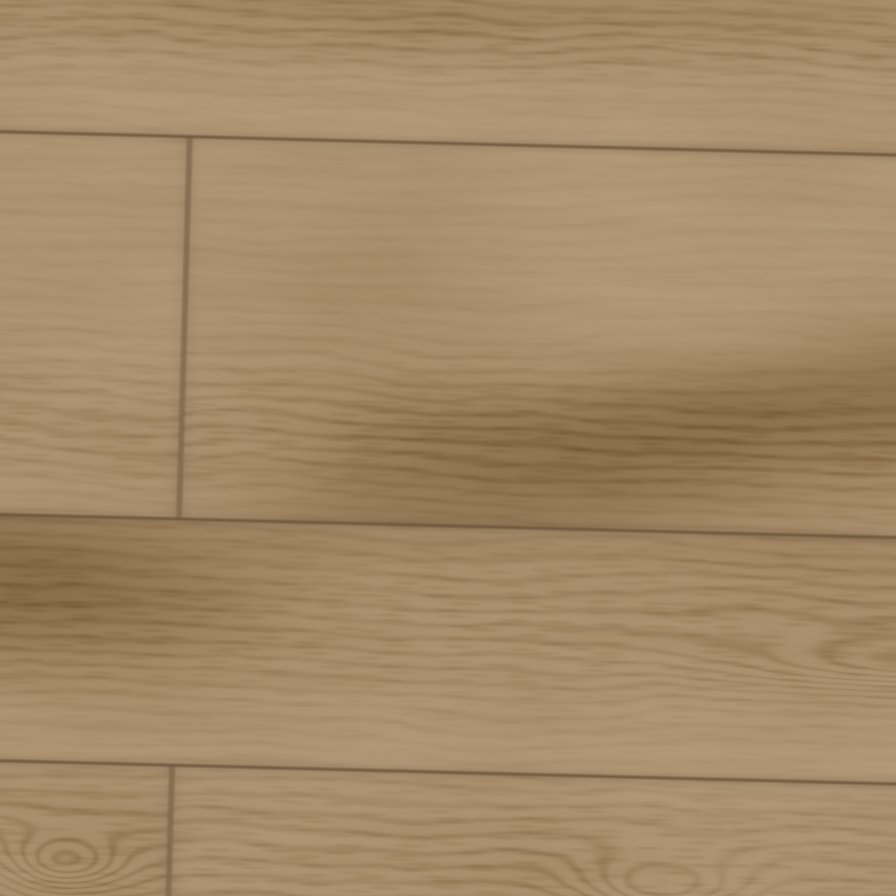
Write a Shadertoy shader that draws this texture.

```glsl
vec2 hash2(vec2 p) {
    vec3 a = fract(p.xyx * vec3(0.1031, 0.103, 0.0973));
    a += dot(a, a.yzx + 33.33);
    return fract((a.xx + a.yz) * a.zy);
}

// Distance to the nearest scattered cell point
float cells(vec2 p) {
    vec2 id = floor(p);
    float nearest = 4.0;
    for (int y = -1; y <= 1; y++)
        for (int x = -1; x <= 1; x++) {
            vec2 cell = id + vec2(x, y);
            vec2 d = cell + hash2(cell) - p;
            nearest = min(nearest, dot(d, d));
        }
    return sqrt(nearest);
}

// Layered, rotated sines in about -1..1
float waves(vec2 p, float seed) {
    float sum = 0.0, amp = 0.5;
    for (int i = 0; i < 4; i++) {
        sum += amp * sin(p.y + seed + 1.4 * sin(p.x + seed * 1.7));
        p = mat2(0.8, 0.6, -0.6, 0.8) * p * 1.9;
        amp *= 0.6;
    }
    return sum;
}

float bell(float x) {
    return exp(-x * x);
}

void mainImage(out vec4 fragColor, in vec2 fragCoord) {
    vec2 p = fragCoord / iResolution.xy;
    vec2 q = vec2(p.x - 0.028 * p.y, p.y + 0.026 * p.x); // slightly tilted board axes

    // Board rows and end joints
    float seams[3] = float[3](0.151, 0.426, 0.853);
    float row = 0.0, seam = 1.0;
    for (int i = 0; i < 3; i++) {
        float d = q.y - seams[i];
        row += step(0.0, d);
        seam = min(seam, abs(d));
    }
    float jointed = 1.0 - mod(row, 2.0);
    float joint = abs(q.x - 0.188) + 1.0 - jointed;
    float board = row + 7.0 * jointed * step(0.188, q.x);

    // Growth rings, bulging around knots and one long arch: centre, size
    float rings = q.y * 56.0 + 0.9 * waves(q * vec2(4.0, 9.0), board * 3.1)
                + 0.2 * waves(q * vec2(15.0, 40.0), board);
    vec4 bulges[3] = vec4[3](vec4(0.07, 0.038, 0.06, 0.03),
                             vec4(0.745, 0.027, 0.09, 0.033),
                             vec4(1.08, 0.285, 0.27, 0.03));
    for (int i = 0; i < 3; i++) {
        vec2 d = (q - bulges[i].xy) / bulges[i].zw;
        rings += 4.5 * exp(-dot(d, d));
    }
    float lines = pow(0.5 + 0.5 * sin(6.2832 * rings), 2.5);

    // Each row has one strongly figured band: centre, width
    vec2 bands[4] = vec2[4](vec2(0.05, 0.11), vec2(0.32, 0.1),
                            vec2(0.53, 0.07), vec2(0.975, 0.05));
    vec2 band = bands[int(row)];
    float figure = bell((q.y - band.x) / band.y);
    float cloud = waves(q * vec2(5.0, 11.0), board * 2.3);
    float fine = waves(q * vec2(5.0, 130.0), board);
    float flecks = 1.0 - smoothstep(0.08, 0.42, cells(q * vec2(15.0, 125.0) + board * 9.0));

    float tone = 0.1 + 0.07 * figure + 0.06 * cloud + 0.035 * fine;
    tone += lines * (0.045 + 0.19 * figure * (0.8 + 0.4 * cloud));
    tone += flecks * (0.03 + 0.1 * figure);

    // Broad dark stains, strongest in the two middle rows
    if (row == 2.0) {
        float rise = q.y - 0.49 - 0.11 * q.x * q.x;
        float spread = rise > 0.0 ? 0.065 : 0.085;
        tone += 0.46 * smoothstep(0.15, 0.8, q.x) * bell(rise / spread);
        tone += 0.26 * bell((q.y - 0.43) / 0.07) * bell((q.x - 0.48) / 0.33);
        tone += 0.1 * bell((q.x - 0.42) / 0.14) * bell((q.y - 0.74) / 0.16);
    } else if (row == 1.0) {
        tone += 0.5 * bell((q.y - 0.345) / 0.085) * (1.0 - smoothstep(0.0, 0.5, q.x));
        tone += 0.14 * bell((q.y - 0.426) / 0.05);
    } else if (row == 3.0) {
        tone += 0.14 * smoothstep(0.93, 1.02, q.y);
    }

    vec3 paleOak = vec3(0.71, 0.61, 0.48);
    vec3 darkOak = vec3(0.465, 0.35, 0.205);
    vec3 col = mix(paleOak, darkOak, clamp(tone, 0.0, 1.0));

    // Grooves with soft shoulders
    col *= 1.0 - 0.08 * bell(seam / 0.007) - 0.05 * bell(joint / 0.01);
    col = mix(col, vec3(0.49, 0.4, 0.29), 0.75 * (1.0 - smoothstep(0.001, 0.0055, joint)));
    col = mix(col, vec3(0.42, 0.33, 0.22), 0.8 * (1.0 - smoothstep(0.0, 0.0035, seam)));
    fragColor = vec4(col, 1.0);
}
```
